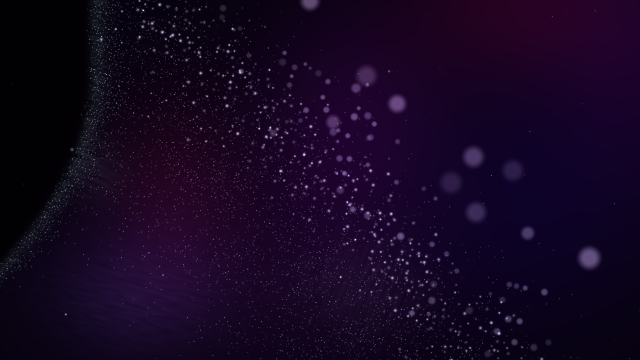
Give the GLSL for this background, as a Shadertoy shader.

```glsl
// A curved veil of fine dust sweeps down a dark violet space and breaks up
// into sparkles and out-of-focus discs towards the right. Soft glows make the
// backdrop; jittered, rotated grids place the dots, thinned by density curves.

const vec3 SPACE = vec3(0.026, 0.006, 0.058);
const vec3 SILVER = vec3(0.72, 0.70, 0.80);
const vec3 TEAL = vec3(0.48, 0.60, 0.66);
const vec3 MIST = vec3(0.58, 0.52, 0.64);

struct Dot {
    vec2 pos;     // centre on the canvas
    float dist;   // distance from the shaded point
    vec2 rnd;     // two random values of this dot
};

vec2 hash22(vec2 p) {
    vec3 q = fract(p.xyx * vec3(0.1031, 0.1030, 0.0973));
    q += dot(q, q.yzx + 33.33);
    return fract((q.xx + q.yz) * q.zy);
}

mat2 rotation(float a) {
    float c = cos(a), s = sin(a);
    return mat2(c, s, -s, c);
}

float cornerSlope(vec2 cell, vec2 offset) {
    return dot(hash22(cell) * 2.0 - 1.0, offset);
}

float gradientNoise(vec2 p) {
    vec2 i = floor(p), f = fract(p);
    vec2 u = f * f * f * (f * (f * 6.0 - 15.0) + 10.0);
    vec2 e = vec2(1.0, 0.0);
    float low = mix(cornerSlope(i, f), cornerSlope(i + e, f - e), u.x);
    float high = mix(cornerSlope(i + e.yx, f - e.yx), cornerSlope(i + 1.0, f - 1.0), u.x);
    return mix(low, high, u.y);
}

float bell(float x, float centre, float width) {
    float t = (x - centre) / width;
    return exp(-t * t);
}

float glow(vec2 p, vec2 centre, vec2 size) {
    vec2 t = (p - centre) / size;
    return exp(-dot(t, t));
}

// Signed offset to the right of the veil's curved left rim
float fromRim(vec2 p) {
    float drop = max(0.8 - p.y, 0.0);
    return p.x - 0.25 + 0.89 * drop * drop;
}

// Signed offset to the right of the diagonal where the veil breaks up
float fromFringe(vec2 p) {
    return p.x - 0.55 - 0.9 * (1.0 - p.y);
}

// The dot in the rotated grid cell holding p; margin keeps it inside the cell
Dot gridDot(vec2 p, float size, float angle, float margin) {
    mat2 turn = rotation(angle);
    vec2 q = turn * p / size;
    vec2 cell = floor(q);
    vec2 jitter = mix(vec2(margin), vec2(1.0 - margin), hash22(cell + angle * 71.0));
    vec2 away = (cell + jitter - q) * size;
    return Dot(p + away * turn, length(away), hash22(cell + 47.0 + angle * 29.0));
}

float spark(Dot d, float radius, float density) {
    float r = max(radius, 0.55 / iResolution.y);
    return step(d.rnd.x, density) * bell(d.dist, 0.0, r) * mix(0.3, 1.0, d.rnd.y * d.rnd.y);
}

float disc(Dot d, float small, float large, float density) {
    float r = mix(small, large, d.rnd.y);
    float shape = 1.0 - smoothstep(0.35 * r, r, d.dist);
    return step(d.rnd.x, density) * shape * mix(0.3, 1.0, fract(d.rnd.y * 17.0));
}

vec3 backdrop(vec2 p) {
    vec3 c = SPACE;
    c += vec3(0.115, 0.000, 0.050) * glow(p, vec2(1.45, 1.00), vec2(0.34, 0.24));
    c += vec3(0.060, 0.000, 0.085) * glow(p, vec2(1.80, 0.85), vec2(0.28, 0.40));
    c += vec3(0.085, 0.006, 0.105) * glow(p, vec2(0.98, 0.66), vec2(0.27, 0.30));
    c += vec3(0.095, 0.008, 0.045) * glow(p, vec2(0.48, 0.47), vec2(0.20, 0.26));
    c += vec3(0.055, 0.025, 0.110) * glow(p, vec2(0.38, 0.20), vec2(0.24, 0.20));
    c += vec3(0.050, 0.004, 0.060) * glow(p, vec2(0.85, 0.25), vec2(0.40, 0.30));
    c += vec3(0.016, 0.003, 0.085) * glow(p, vec2(1.48, 0.45), vec2(0.36, 0.36));
    return c * mix(0.16, 1.0, smoothstep(-0.05, 0.10, fromRim(p)));
}

// Brushed haze along the rim and in the lower folds of the veil
vec3 haze(vec2 p) {
    float rim = fromRim(p);
    float inside = smoothstep(-0.02, 0.02, rim);
    float steep = 0.7 + gradientNoise(rotation(0.45) * p * vec2(85.0, 14.0));
    float flat_ = 0.7 + gradientNoise(rotation(0.30) * p * vec2(18.0, 100.0));
    float folds = 0.09 * glow(p, vec2(1.00, 0.20), vec2(0.16, 0.13)) * steep
                + 0.06 * glow(p, vec2(0.38, 0.17), vec2(0.26, 0.14)) * flat_;
    float edge = 0.15 * bell(rim, 0.015, 0.035) + 0.10 * glow(p, vec2(0.27, 0.53), vec2(0.08, 0.09));
    return MIST * folds * inside + TEAL * edge * inside * flat_;
}

vec3 particles(vec2 p) {
    vec3 c = vec3(0.0);
    // Three grids of fine dust, densest beside the rim
    for (int i = 0; i < 3; i++) {
        float k = float(i);
        Dot d = gridDot(p, 0.0085 + 0.002 * k, 0.4 + 0.9 * k, 0.2);
        float rim = fromRim(d.pos);
        float patches = 0.75 + 0.9 * gradientNoise(d.pos * 9.0);
        float veil = 0.32 * bell(fromFringe(d.pos), -0.38, 0.33) * patches;
        float density = (veil + 0.6 * bell(rim, 0.02, 0.055)) * smoothstep(-0.015, 0.02, rim);
        c += 0.58 * TEAL * spark(d, 0.0013 + 0.0002 * k, density);
    }
    // Sparkles gathering before the fringe, then soft discs beyond it
    for (int i = 0; i < 2; i++) {
        float k = float(i);
        Dot d = gridDot(p, 0.021 + 0.006 * k, 0.7 + 1.1 * k, 0.2);
        float density = 0.48 * bell(fromFringe(d.pos), -0.11, 0.14) * smoothstep(0.0, 0.1, fromRim(d.pos));
        c += 1.05 * SILVER * spark(d, 0.0028 + 0.0011 * k, density);

        d = gridDot(p, 0.048 + 0.014 * k, 0.25 + 0.8 * k, 0.25);
        c += 0.55 * MIST * disc(d, 0.007, 0.015, 0.32 * bell(fromFringe(d.pos), 0.06, 0.14));

        d = gridDot(p, 0.125 + 0.03 * k, 0.55 + 0.7 * k, 0.3);
        c += 0.62 * MIST * disc(d, 0.016, 0.042, 0.26 * bell(fromFringe(d.pos), 0.32, 0.24));
    }
    return c;
}

void mainImage(out vec4 fragColor, in vec2 fragCoord) {
    vec2 p = fragCoord / iResolution.y;
    fragColor = vec4(backdrop(p) + haze(p) + particles(p), 1.0);
}
```
